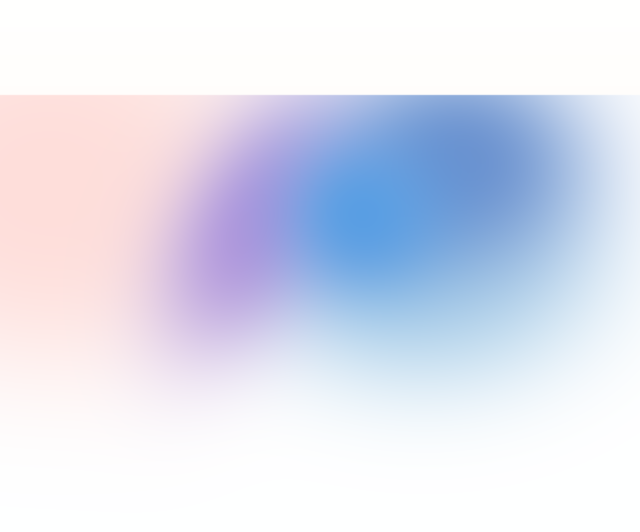
Reproduce this background procedurally as a Shadertoy shader.

```glsl
const vec3 PAPER = vec3(0.998, 0.999, 1.0);
const vec3 BAND_TOP = vec3(1.0, 0.999, 0.997);
const vec3 BAND_BASE = vec3(1.0, 0.994, 0.986);
const vec3 PINK = vec3(0.995, 0.870, 0.855);
const vec3 SKY = vec3(0.70, 0.83, 0.92);
const vec3 STEEL = vec3(0.42, 0.57, 0.81);
const vec3 VIOLET = vec3(0.70, 0.59, 0.86);
const vec3 AZURE = vec3(0.35, 0.62, 0.89);

const float BAND_EDGE = 0.8215;
const float VIOLET_LEAN = 0.33;

// Soft elliptical glow: lean shears it sideways, power sets how flat its core is.
float glow(vec2 p, vec2 center, vec2 radius, float lean, float power) {
    vec2 d = p - center;
    d.x -= lean * d.y;
    return exp(-pow(length(d / radius), power));
}

void mainImage(out vec4 fragColor, in vec2 fragCoord) {
    // Canvas height is one unit
    vec2 p = fragCoord / iResolution.y;
    float pixel = 1.0 / iResolution.y;

    // Glows, layered from back to front
    vec3 color = PAPER;
    color = mix(color, PINK, glow(p, vec2(0.094, 0.656), vec2(0.438, 0.360), 0.0, 3.0));
    color = mix(color, SKY, glow(p, vec2(0.798, 0.499), vec2(0.329, 0.238), 0.0, 2.8));
    color = mix(color, STEEL, glow(p, vec2(0.861, 0.695), vec2(0.250, 0.207), 0.0, 2.4));
    color = mix(color, VIOLET, glow(p, vec2(0.477, 0.577), vec2(0.157, 0.235), VIOLET_LEAN, 2.3));
    color = mix(color, AZURE, glow(p, vec2(0.681, 0.596), vec2(0.156, 0.153), 0.0, 2.2));

    // Pale band across the top with a crisp lower edge
    vec3 band = mix(BAND_BASE, BAND_TOP, smoothstep(BAND_EDGE, 1.0, p.y));
    color = mix(color, band, smoothstep(-pixel, pixel, p.y - BAND_EDGE));

    fragColor = vec4(color, 1.0);
}
```
